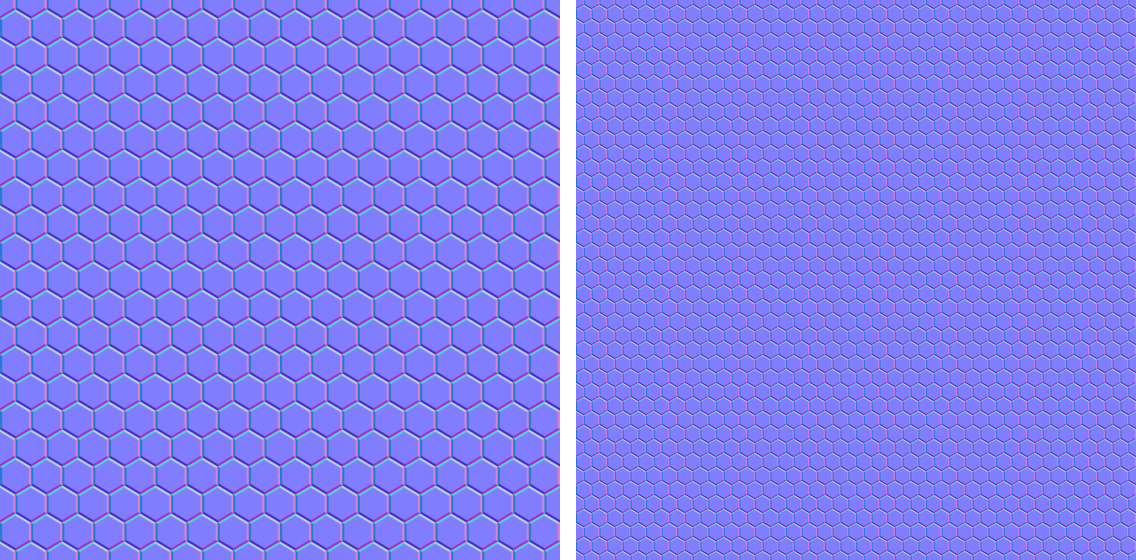
Left: one tile. Right: repeated 2 by 2.
Write a three.js fragment shader that draws this texture map.

```glsl
varying vec2 vUv;

// Offset from the nearest hexagon centre; rows alternate by half a cell
vec2 hexOffset(vec2 p) {
  vec2 period = vec2(1.0, sqrt(3.0));
  vec2 even = mod(p + 0.5 * period, period) - 0.5 * period;
  vec2 odd = mod(p, period) - 0.5 * period;
  return dot(even, even) < dot(odd, odd) ? even : odd;
}

// Outward direction of the closest side in xy, distance towards it in z
vec3 closestSide(vec2 p) {
  vec3 side = vec3(1.0, 0.0, 0.0);
  for (int i = 0; i < 3; i++) {
    float angle = float(i) * radians(60.0);
    vec2 axis = vec2(cos(angle), sin(angle));
    float d = dot(p, axis);
    if (abs(d) > side.z) side = vec3(axis * sign(d), abs(d));
  }
  return side;
}

// Flat tile with a bevel sloping down to each side
vec3 tileNormal(vec2 uv) {
  vec3 side = closestSide(hexOffset(uv * vec2(18.0, 10.0 * sqrt(3.0))));
  float bevel = smoothstep(0.423, 0.443, side.z);
  vec2 tilt = side.xy * 0.79 * bevel;
  return vec3(tilt, sqrt(1.0 - dot(tilt, tilt)));
}

void main() {
  // Average a small grid of samples to soften creases
  vec3 colour = vec3(0.0);
  for (int y = 0; y < 4; y++) {
    for (int x = 0; x < 4; x++) {
      vec2 jitter = (vec2(float(x), float(y)) - 1.5) / 4.0;
      colour += tileNormal(vUv + jitter * 0.002) * 0.5 + vec3(0.5, 0.495, 0.5);
    }
  }
  gl_FragColor = vec4(colour / 16.0, 1.0);
}
```
